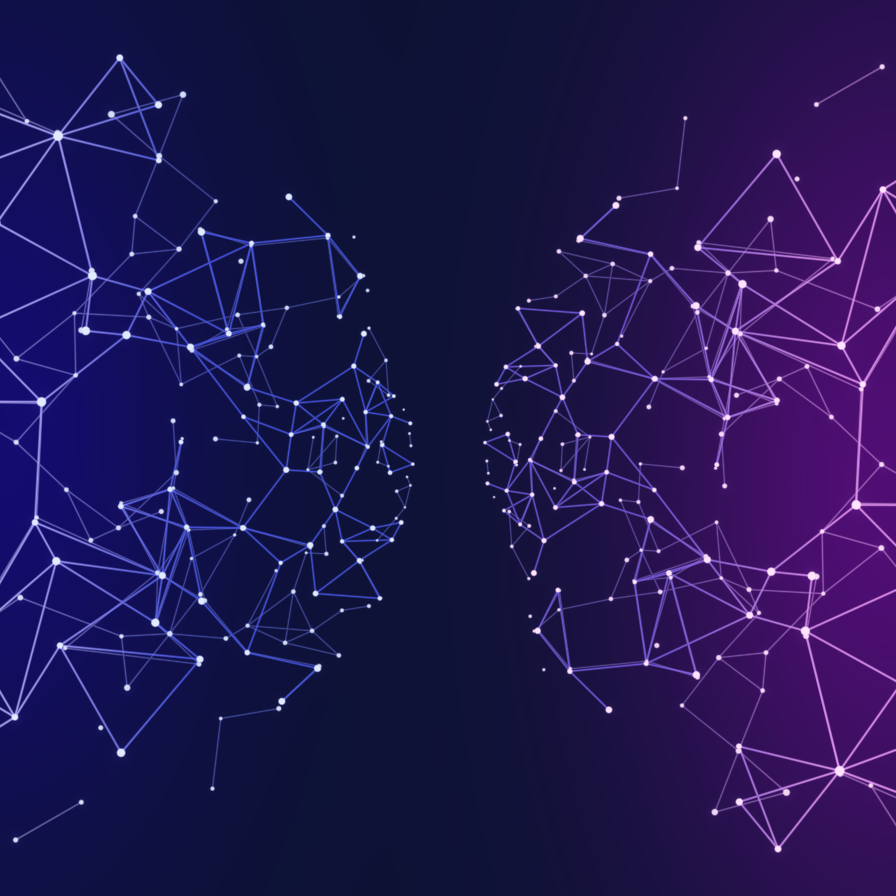
This background is drawn by a three.js fragment shader. Its source:

```glsl
// Two facing half-discs of linked glowing nodes over a blue to magenta gradient.
varying vec2 vUv;

// Background
const vec3 NAVY = vec3(0.050, 0.070, 0.205);
const vec3 BLUE_GLOW = vec3(0.080, 0.045, 0.435);
const vec3 MAGENTA_GLOW = vec3(0.315, 0.055, 0.455);
const vec2 BLUE_CENTER = vec2(0.0, 0.52);
const vec2 BLUE_SIZE = vec2(0.23, 0.46);
const vec2 MAGENTA_CENTER = vec2(1.0, 0.46);
const vec2 MAGENTA_SIZE = vec2(0.28, 0.55);

// Network
const vec3 LINE_BLUE = vec3(0.28, 0.34, 0.90);
const vec3 LINE_VIOLET = vec3(0.46, 0.36, 0.88);
const vec3 LINE_LAVENDER = vec3(0.70, 0.66, 0.97);
const vec3 LINE_PINK = vec3(0.89, 0.59, 0.94);
const vec3 NODE_BLUE = vec3(0.88, 0.92, 1.00);
const vec3 NODE_PINK = vec3(1.00, 0.89, 0.99);
const vec2 PIVOT = vec2(0.501, 0.494);    // the halves are turned about it
const vec2 FOCUS = vec2(0.590, 0.494);    // the left half shrinks towards it
const vec2 DISC_CENTER = vec2(0.0, 0.50);
const float DISC_RADIUS = 0.462;
const float HUB_CELL = 0.175;             // cell sizes in log-polar space
const float FINE_CELL = 0.122;
const float HUB_SEED = 37.0;
const float FINE_SEED = 211.0;
const float JITTER = 0.68;
const float TWIN_JITTER = 0.56;           // sets twin nodes beside the hubs
const float SOFT = 0.0012;

vec2 hash2(vec2 p) {
  vec3 h = fract(vec3(p.xyx) * vec3(0.1031, 0.1030, 0.0973));
  h += dot(h, h.yzx + 33.33);
  return fract((h.xx + h.yz) * h.zy);
}

float glow(vec2 p, vec2 center, vec2 size) {
  vec2 d = (p - center) / size;
  return exp(-dot(d, d));
}

vec2 toLogPolar(vec2 p) {
  vec2 d = p - FOCUS;
  return vec2(log(max(length(d), 0.001)), atan(d.y, -d.x));
}

// Canvas position of the jittered node in a log-polar cell
vec2 nodeAt(vec2 id, float cell, float seed, float jitter) {
  vec2 g = (id + 0.5 + jitter * (hash2(id + seed) - 0.5)) * cell;
  return FOCUS + exp(g.x) * vec2(-cos(g.y), sin(g.y));
}

bool isPresent(vec2 node, vec2 id, float seed, float density) {
  return distance(node, DISC_CENTER) < DISC_RADIUS
      && hash2(id + seed + 57.0).x < density;
}

float segmentDistance(vec2 p, vec2 a, vec2 b) {
  vec2 pa = p - a, ba = b - a;
  return length(pa - ba * clamp(dot(pa, ba) / dot(ba, ba), 0.0, 1.0));
}

float coverage(float d, float radius) {
  return 1.0 - smoothstep(radius - SOFT, radius + SOFT, d);
}

// Coverage of links (x), nodes (y) and node halos (z)
vec3 network(vec2 p, float cell, float seed, float jitter, float density, float weight) {
  vec2 base = floor(toLogPolar(p) / cell);
  float scale = length(p - FOCUS);
  float lineWidth = (0.0007 + 0.0007 * scale) * weight;
  vec3 result = vec3(0.0);
  for (int j = -1; j <= 1; j++) {
    for (int i = -1; i <= 1; i++) {
      vec2 id = base + vec2(float(i), float(j));
      vec2 a = nodeAt(id, cell, seed, jitter);
      if (!isPresent(a, id, seed, density)) continue;

      // Node dot, larger away from the focus
      float size = 0.75 + 0.5 * hash2(id + seed + 13.0).y;
      float radius = (0.0014 + 0.0052 * scale) * size * weight;
      float d = distance(p, a);
      result.y = max(result.y, coverage(d, radius));
      result.z = max(result.z, exp(-d / radius));

      // Links to four forward neighbours, fewer along the diagonals
      for (int k = 0; k < 4; k++) {
        float n = float(k);
        vec2 next = id + vec2(min(1.0, 2.0 - n), min(1.0, n));
        float chance = mod(n, 2.0) < 0.5 ? 0.74 : 0.48;
        if (hash2(id * 3.0 + seed + n * 17.0).x > chance) continue;
        vec2 b = nodeAt(next, cell, seed, jitter);
        if (!isPresent(b, next, seed, density)) continue;
        result.x = max(result.x, coverage(segmentDistance(p, a, b), lineWidth));
      }
    }
  }
  return result;
}

void main() {
  vec2 p = vUv;
  vec3 color = mix(NAVY, BLUE_GLOW, glow(p, BLUE_CENTER, BLUE_SIZE));
  color = mix(color, MAGENTA_GLOW, glow(p, MAGENTA_CENTER, MAGENTA_SIZE));

  // The right half is the left half turned about the pivot
  vec2 q = p.x > PIVOT.x ? 2.0 * PIVOT - p : p;
  vec3 hubs = network(q, HUB_CELL, HUB_SEED, JITTER, 0.84, 1.0);
  vec3 twins = network(q, HUB_CELL, HUB_SEED, TWIN_JITTER, 0.50, 0.68);
  vec3 fine = network(q, FINE_CELL, FINE_SEED, JITTER, 0.50, 0.68);
  fine = max(fine, twins);

  // Link and node tints across the canvas
  float side = smoothstep(0.42, 0.62, p.x);
  vec3 lineColor = mix(LINE_BLUE, LINE_VIOLET, side);
  lineColor = mix(LINE_LAVENDER, lineColor, smoothstep(0.0, 0.24, p.x));
  lineColor = mix(lineColor, LINE_PINK, smoothstep(0.70, 0.95, p.x));
  vec3 nodeColor = mix(NODE_BLUE, NODE_PINK, side);

  color = mix(color, mix(lineColor, nodeColor, 0.25), 0.55 * fine.x);
  color = mix(color, lineColor, 0.92 * hubs.x);
  color += lineColor * 0.15 * max(hubs.z, fine.z);
  color = mix(color, nodeColor, max(hubs.y, 0.92 * fine.y));
  gl_FragColor = vec4(color, 1.0);
}
```
